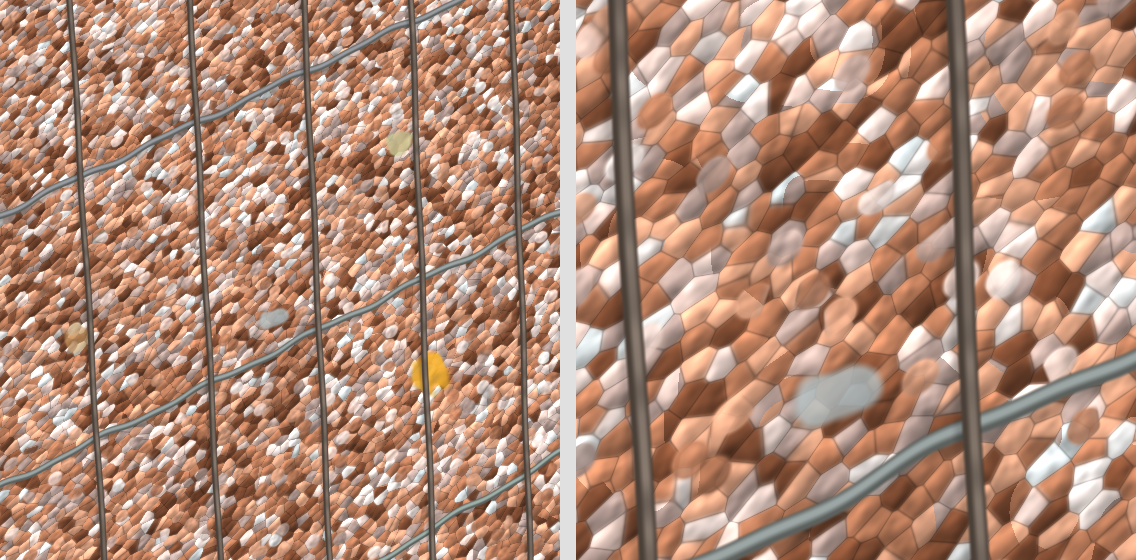
Left: the whole. Right: its middle third, enlarged.
Reproduce this texture procedurally as a three.js fragment shader.

```glsl
varying vec2 vUv;

float hash(vec2 p) {
  return fract(sin(dot(p, vec2(127.1, 311.7))) * 43758.5453);
}

float noise(vec2 p) {
  vec2 i = floor(p), f = fract(p);
  f = f * f * (3.0 - 2.0 * f);
  return mix(mix(hash(i), hash(i + vec2(1.0, 0.0)), f.x),
             mix(hash(i + vec2(0.0, 1.0)), hash(i + vec2(1.0)), f.x), f.y);
}

vec2 rotate(vec2 p, float angle) {
  float c = cos(angle), s = sin(angle);
  return vec2(c * p.x + s * p.y, c * p.y - s * p.x);
}

// Stone colours, from shadowed clay to pale chips
vec3 stoneColor(vec2 id, float paleness) {
  float pick = hash(id + 17.3) + paleness;
  float tint = hash(id + 41.9);
  vec3 color = vec3(0.45, 0.27, 0.18);
  color = mix(color, vec3(0.68, 0.45, 0.33), step(0.15, pick));
  color = mix(color, vec3(0.83, 0.61, 0.49), step(0.43, pick));
  color = mix(color, vec3(0.67, 0.58, 0.55), step(0.65, pick));
  vec3 pale = mix(vec3(0.92, 0.81, 0.77), vec3(0.82, 0.86, 0.87), tint * tint);
  color = mix(color, pale, step(0.79, pick));
  return color * (0.9 + 0.2 * hash(id + 73.1));
}

// Soft cells of slanted stones; alpha marks the stones that are kept
vec4 gravel(vec2 p, float paleness, float kept) {
  vec2 cell = floor(p);
  vec4 sum = vec4(0.0);
  float total = 0.0, nearest = 0.0;
  for (int j = -1; j <= 1; j++) {
    for (int i = -1; i <= 1; i++) {
      vec2 id = cell + vec2(float(i), float(j));
      vec2 jitter = vec2(hash(id), hash(id + 5.7));
      vec2 d = rotate(p - id - 0.1 - 0.8 * jitter, hash(id + 9.2) - 0.5);
      float weight = exp(-15.0 * dot(d, d));
      float lit = 1.0 + 0.45 * clamp(d.y + 0.3 * d.x, -0.5, 0.4);
      float present = step(hash(id + 29.4), kept);
      sum += vec4(stoneColor(id, paleness) * lit, present) * weight;
      total += weight;
      nearest = max(nearest, weight);
    }
  }
  sum /= total;
  float body = smoothstep(0.4, 0.9, nearest / total);
  float core = smoothstep(0.03, 0.2, nearest);
  return vec4(sum.rgb * mix(0.78, 1.05, body), smoothstep(0.45, 0.75, sum.a) * core);
}

// Ragged leaf lying on the ground
float leaf(vec2 p, vec2 center, vec2 size) {
  vec2 d = rotate(p - center, 0.4) / size;
  d += 0.6 * (vec2(noise(p * 45.0), noise(p * 45.0 + 31.0)) - 0.5);
  return 1.0 - smoothstep(0.75, 1.05, length(d));
}

// Round wire, lit on the side where offset is positive
void drawWire(inout vec3 color, float offset, float radius, vec3 dark, vec3 light) {
  float t = offset / radius;
  float glint = 1.0 - smoothstep(0.1, 0.85, abs(t - 0.2));
  float cover = 1.0 - smoothstep(0.72, 1.2, abs(t));
  color *= 1.0 - 0.18 * (1.0 - smoothstep(0.6, 1.8, abs(t + 0.5)));
  color = mix(color, mix(dark, light, glint), cover);
}

void main() {
  // Ground recedes slightly toward the top
  vec2 ground = vec2((vUv.x - 0.5) * (1.0 + 0.25 * vUv.y), vUv.y * (1.0 + 0.14 * vUv.y));
  ground += 0.006 * vec2(noise(ground * 18.0), noise(ground * 18.0 + 50.0));
  vec2 slant = rotate(ground, 0.82);
  float patches = noise(ground * 7.0) + 0.5 * noise(ground * 16.0 + 8.0) - 0.75;

  // Fine chips, larger stones and streaky grain
  vec3 color = gravel(slant * vec2(40.0, 76.0), 0.22 * patches, 1.0).rgb;
  vec4 stones = gravel(slant * vec2(25.0, 40.0) + 90.0, 0.15 + 0.2 * patches, 0.24);
  color = mix(color, stones.rgb, 0.85 * stones.a);
  float streak = noise(slant * vec2(75.0, 190.0)) - 0.5;
  float speck = noise(slant * vec2(130.0, 240.0) + 60.0) - 0.5;
  color *= 1.0 + 0.28 * streak + 0.16 * speck;
  color *= 1.0 + 0.08 * patches;

  // Fallen leaves and one bluish stone
  float vein = 0.9 + 0.25 * noise(slant * vec2(35.0, 80.0));
  color = mix(color, vec3(0.88, 0.64, 0.18) * vein, 0.9 * leaf(vUv, vec2(0.768, 0.33), vec2(0.042, 0.034)));
  color = mix(color, vec3(0.80, 0.79, 0.60) * vein, 0.8 * leaf(vUv, vec2(0.715, 0.745), vec2(0.032, 0.02)));
  color = mix(color, vec3(0.78, 0.60, 0.38) * vein, 0.6 * leaf(vUv, vec2(0.137, 0.395), vec2(0.026, 0.03)));
  color = mix(color, vec3(0.68, 0.73, 0.74) * vein, 0.8 * leaf(vUv, vec2(0.488, 0.43), vec2(0.028, 0.02)));

  // Rising wires
  for (int i = 0; i < 3; i++) {
    float k = float(i);
    float start = -0.4 + 0.552 * k - 0.022 * k * k;
    float slope = 0.59 - 0.136 * k + 0.038 * k * k;
    float wave = 0.004 * sin(vUv.x * 33.0 + k * 2.0) + 0.0015 * sin(vUv.x * 71.0 + k);
    float offset = (vUv.y - start - slope * vUv.x - wave) * 0.89;
    vec3 light = mix(vec3(0.62, 0.69, 0.66), vec3(0.60, 0.61, 0.63), 0.5 * k);
    drawWire(color, offset, 0.0058, vec3(0.36, 0.38, 0.37), light);
  }

  // Leaning upright wires
  for (int i = 0; i < 5; i++) {
    float k = float(i);
    float top = 0.125 + 0.22 * k - 0.0057 * k * k;
    float lean = (0.061 - 0.007 * k) * (1.0 - vUv.y);
    float wave = 0.0012 * sin(vUv.y * 17.0 + k * 1.7);
    float mottle = 0.88 + 0.24 * noise(vec2(k * 9.0, vUv.y * 60.0));
    drawWire(color, vUv.x - top - lean - wave, 0.0058, vec3(0.29, 0.25, 0.22), vec3(0.48, 0.43, 0.39) * mottle);
  }

  gl_FragColor = vec4(clamp(color, 0.0, 1.0), 1.0);
}
```
